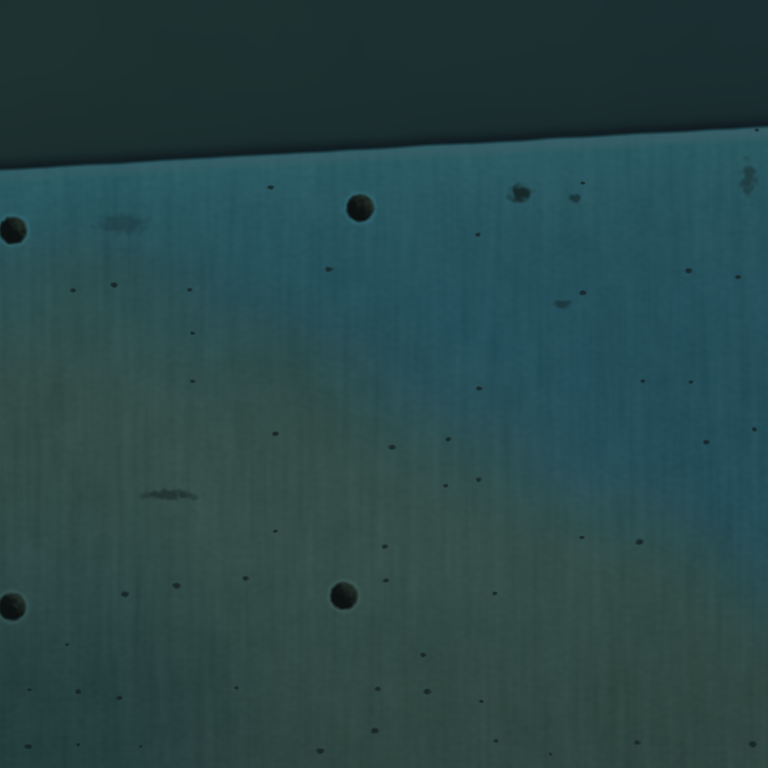
This texture is drawn by a WebGL 1 fragment shader. Its source:

```glsl
precision highp float;
// A tilted concrete slab under dim teal light, below a dark plain backdrop.
// Layered colour gradients give the light; gradient noise gives streaks and
// stains; a skewed 2x2 lattice places the holes, hashed cells the pits.

uniform vec2 u_resolution;

const float EDGE_LEFT = 0.779;
const float EDGE_SLOPE = 0.056;
const float HOLE_RADIUS = 0.0175;
const float PIT_CELLS = 15.0;
const float GRAIN = 0.020;
const float STREAK = 0.030;

const vec3 BACKDROP_LEFT = vec3(0.118, 0.196, 0.193);
const vec3 BACKDROP_RIGHT = vec3(0.106, 0.184, 0.196);
const vec3 SHADOW = vec3(0.045, 0.085, 0.110);
const vec3 LIP = vec3(0.225, 0.365, 0.400);
const vec3 TEAL = vec3(0.170, 0.355, 0.385);
const vec3 BLUE = vec3(0.140, 0.300, 0.345);
const vec3 OLIVE = vec3(0.202, 0.300, 0.280);
const vec3 DIM_TEAL = vec3(0.145, 0.260, 0.270);
const vec3 PIT = vec3(0.070, 0.115, 0.115);

vec2 hash2(vec2 p) {
  p = vec2(dot(p, vec2(127.1, 311.7)), dot(p, vec2(269.5, 183.3)));
  return fract(sin(p) * 43758.55);
}

float gradientNoise(vec2 p) {
  vec2 i = floor(p);
  vec2 f = p - i;
  vec2 w = f * f * f * (f * (f * 6.0 - 15.0) + 10.0);
  vec2 e = vec2(1.0, 0.0);
  float a = dot(hash2(i) * 2.0 - 1.0, f);
  float b = dot(hash2(i + e) * 2.0 - 1.0, f - e);
  float c = dot(hash2(i + e.yx) * 2.0 - 1.0, f - e.yx);
  float d = dot(hash2(i + 1.0) * 2.0 - 1.0, f - 1.0);
  return mix(mix(a, b, w.x), mix(c, d, w.x), w.y);
}

float fbm(vec2 p) {
  float sum = 0.0;
  float gain = 0.6;
  for (int i = 0; i < 4; i++) {
    sum += gain * gradientNoise(p);
    p = p * 2.03 + 7.3;
    gain *= 0.5;
  }
  return sum;
}

// Soft, ragged elliptical stain
float stain(vec2 p, vec2 center, vec2 size) {
  float ragged = 0.8 * gradientNoise(p * 110.0);
  return 1.0 - smoothstep(0.35, 1.25, length((p - center) / size) + ragged);
}

vec3 backdropColor(vec2 p, float above) {
  vec3 col = mix(BACKDROP_LEFT, BACKDROP_RIGHT, p.x);
  col *= 1.0 - 0.12 * exp(-above * 16.0) + 0.06 * fbm(p * 5.0);
  float dark = exp(-pow(above / 0.011, 2.0)) * (0.78 + 0.25 * fbm(p * 14.0));
  return mix(col, SHADOW, dark);
}

vec3 slabColor(vec2 p, float depth) {
  // Curved border between blue light and olive shade
  float border = 0.59 - 0.37 * pow(p.x, 1.8);
  float cloud = fbm(p * 4.0);
  float lit = smoothstep(-0.13, 0.13, p.y - border + 0.09 * cloud);
  vec3 cool = mix(BLUE, TEAL, exp(-depth * 8.0));
  cool = mix(cool, vec3(0.170, 0.315, 0.325), 0.65 * (1.0 - smoothstep(0.05, 0.38, p.x)) * smoothstep(0.03, 0.15, depth));
  vec3 col = mix(OLIVE, cool, lit);
  float corner = length(p * vec2(1.3, 1.0) - vec2(0.08, 0.0));
  col = mix(col, DIM_TEAL, 0.75 * (1.0 - smoothstep(0.05, 0.48, corner)));
  col *= 1.0 - 0.10 * (1.0 - smoothstep(0.0, 0.30, p.y));

  // Formwork streaks, blotches and grain
  float streak = gradientNoise(p * vec2(75.0, 5.0)) + 0.6 * gradientNoise(p * vec2(150.0, 11.0) + 4.0);
  col += STREAK * streak * vec3(0.55, 0.75, 0.75);
  col += GRAIN * (fbm(p * 24.0) + 0.7 * gradientNoise(p * vec2(90.0, 140.0)));
  col += 0.025 * cloud * vec3(0.8, 0.9, 1.0);

  float lip = smoothstep(0.0, 0.004, depth) * (1.0 - smoothstep(0.006, 0.022, depth));
  return mix(col, LIP, lip * (0.45 + 0.3 * p.x));
}

// Scattered pits, denser toward the bottom
float pits(vec2 p, float blur) {
  vec2 cell = floor(p * PIT_CELLS);
  vec2 seed = hash2(cell + 3.7);
  vec2 shape = hash2(cell + 19.1);
  vec2 q = fract(p * PIT_CELLS) - (0.2 + 0.6 * seed);
  float size = 0.025 + 0.045 * shape.x;
  float r = length(q * vec2(0.8, 1.1)) + 0.025 * gradientNoise(p * 190.0);
  float present = step(shape.y, mix(0.38, 0.10, p.y));
  return present * (1.0 - smoothstep(size * 0.4, size + blur * PIT_CELLS, r));
}

vec3 addHole(vec3 col, vec2 p, vec2 center, float blur) {
  vec2 q = (p - center) / HOLE_RADIUS;
  float r = length(q) + 0.12 * gradientNoise(p * 130.0);
  float soft = 0.10 + blur / HOLE_RADIUS;
  col *= 1.0 + 0.12 * exp(-pow((r - 1.15) / 0.16, 2.0));
  float inner = smoothstep(-0.2, 0.9, dot(q, vec2(0.65, 0.60)) + 0.5 * gradientNoise(q * 2.5 + center * 30.0));
  vec3 bowl = mix(vec3(0.045, 0.065, 0.065), vec3(0.135, 0.180, 0.155), inner);
  return mix(col, bowl, 1.0 - smoothstep(1.0 - soft, 1.0 + soft, r));
}

void main() {
  vec2 p = gl_FragCoord.xy / u_resolution;
  float blur = 1.0 / u_resolution.y;
  float above = p.y - EDGE_LEFT - EDGE_SLOPE * p.x - 0.0015 * gradientNoise(vec2(p.x * 22.0, 0.5));
  vec3 slab = slabColor(p, max(-above, 0.0));

  // Pits and the larger stains
  float marks = 0.75 * pits(p, blur);
  marks = max(marks, 0.80 * stain(p, vec2(0.677, 0.748), vec2(0.015, 0.013)));
  marks = max(marks, 0.55 * stain(p, vec2(0.749, 0.742), vec2(0.009, 0.006)));
  marks = max(marks, 0.45 * stain(p, vec2(0.732, 0.604), vec2(0.013, 0.006)));
  marks = max(marks, 0.50 * stain(p, vec2(0.220, 0.356), vec2(0.042, 0.007)));
  marks = max(marks, 0.40 * stain(p, vec2(0.974, 0.766), vec2(0.011, 0.025)));
  marks = max(marks, 0.25 * stain(p, vec2(0.160, 0.708), vec2(0.035, 0.014)));
  slab = mix(slab, PIT, marks);

  // Tie holes on a slightly skewed lattice
  for (int i = 0; i < 2; i++) {
    for (int j = 0; j < 2; j++) {
      vec2 k = vec2(float(i), float(j));
      vec2 center = vec2(0.017, 0.700) + k.x * vec2(0.452, 0.029) - k.y * vec2(0.001, 0.490) - k.x * k.y * vec2(0.020, 0.015);
      slab = addHole(slab, p, center, blur);
    }
  }

  vec3 col = mix(slab, backdropColor(p, max(above, 0.0)), smoothstep(-0.002 - blur, 0.002 + blur, above));
  gl_FragColor = vec4(clamp(col, 0.0, 1.0), 1.0);
}
```
